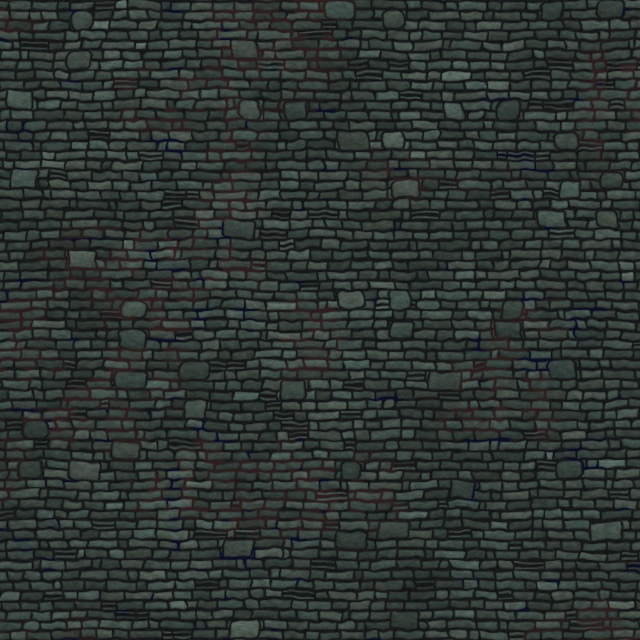
Reproduce this texture procedurally as a three.js fragment shader.

```glsl
// Dark green-grey dry stone wall: 64 uneven courses with scattered two-course blocks
varying vec2 vUv;

const float COURSES = 64.0;           // courses up the canvas; one course = one unit
const float PITCH = 2.05;             // mean stone length, in courses
const float GAP = 0.075;              // half width of a joint
const vec2 BLOCK_CELL = vec2(16.0 / 3.0, 4.0);
const float BLOCK_CHANCE = 0.34;

const vec3 STONE = vec3(0.232, 0.276, 0.254);
const vec3 JOINT = vec3(0.085, 0.09, 0.095);
const vec3 RUST = vec3(0.205, 0.115, 0.120);
const vec3 INK = vec3(0.045, 0.05, 0.15);

float hash(vec2 p) {
  vec3 q = fract(p.xyx * 0.1031);
  q += dot(q, q.yzx + 33.33);
  return fract((q.x + q.y) * q.z);
}

float noise(vec2 p) {
  vec2 i = floor(p), f = fract(p);
  f = f * f * (3.0 - 2.0 * f);
  return mix(mix(hash(i), hash(i + vec2(1.0, 0.0)), f.x),
             mix(hash(i + vec2(0.0, 1.0)), hash(i + 1.0), f.x), f.y);
}

float roundedBox(vec2 p, vec2 halfSize, float radius) {
  vec2 q = abs(p) - halfSize + radius;
  return length(max(q, 0.0)) + min(max(q.x, q.y), 0.0) - radius;
}

// Slightly tilted stone with its own corner radius
float stoneShape(vec2 p, vec2 halfSize, vec2 id, float tilt) {
  p.y += p.x * tilt * (hash(id + 5.3) - 0.5);
  p.x += p.y * 0.35 * (hash(id + 9.1) - 0.5);
  float radius = min(halfSize.x, halfSize.y) * mix(0.2, 0.75, hash(id + 2.7));
  return roundedBox(p, halfSize, radius);
}

float jointAt(float i, float course) {
  return i + 0.76 * (hash(vec2(i, course) + 17.0) - 0.5);
}

// Coursed stones; height runs from -1 at the foot to 1 at the top
float courseStone(vec2 p, out vec2 id, out float height) {
  float course = floor(p.y);
  float u = p.x / PITCH + 7.3 * hash(vec2(course, 3.0));
  float i = floor(u);
  if (u < jointAt(i, course)) i -= 1.0;
  else if (u > jointAt(i + 1.0, course)) i += 1.0;
  float left = jointAt(i, course), right = jointAt(i + 1.0, course);
  id = vec2(i, course) + 40.0;

  vec2 local = vec2((u - 0.5 * (left + right)) * PITCH, fract(p.y) - 0.5);
  vec2 halfSize = vec2(0.5 * (right - left) * PITCH, 0.5);
  // A few stones are split into two thin slabs
  if (hash(id + 71.0) > 0.94) {
    id.y += local.y > 0.0 ? 200.5 : 300.5;
    local.y = abs(local.y) - 0.25;
    halfSize.y = 0.25;
  }
  halfSize -= GAP;
  halfSize.y -= 0.07 * hash(id + 13.0);
  height = local.y / halfSize.y;
  return stoneShape(local, halfSize, id, 0.12);
}

// Large blocks, two courses high
float blockStone(vec2 p, out vec2 id, out float height) {
  vec2 cell = floor(p / BLOCK_CELL);
  id = cell + 500.0;
  float x = BLOCK_CELL.x * 0.5 + 1.9 * (hash(id + 1.0) - 0.5);
  float y = floor(hash(id + 2.0) * 3.0) + 1.0;
  vec2 local = p - cell * BLOCK_CELL - vec2(x, y);
  vec2 halfSize = vec2(mix(0.9, 1.55, hash(id + 3.0)), mix(0.8, 0.94, hash(id + 4.0)));
  height = local.y / halfSize.y;
  return hash(id) < BLOCK_CHANCE ? stoneShape(local, halfSize, id, 0.16) : 10.0;
}

vec3 stoneColor(vec2 p, vec2 id, float height, float depth) {
  float tone = mix(0.8, 1.2, hash(id + 21.0));
  tone += 0.32 * smoothstep(0.92, 1.0, hash(id + 31.0));
  tone *= 0.9 + 0.2 * noise(p * vec2(1.6, 2.6));                  // soft weathering
  tone *= 0.91 + 0.18 * noise(p * vec2(4.0, 6.0) + 60.0);         // grain
  tone *= 0.92 + 0.16 * noise(p * 0.12 + 8.0);                    // broad stains
  tone *= 1.0 + 0.13 * height;                                    // light from above
  tone *= mix(0.72, 1.0, smoothstep(0.0, 0.2, depth));            // worn edge
  vec3 tint = mix(vec3(1.03, 0.99, 0.97), vec3(0.96, 1.01, 1.02), hash(id + 41.0));
  return STONE * tint * tone;
}

vec3 jointColor(vec2 p) {
  float patches = smoothstep(0.48, 0.72, noise(p * 0.13 + 20.0));
  float rust = patches * smoothstep(0.3, 0.65, noise(p * 0.7 + 90.0));
  float ink = smoothstep(0.84, 0.92, noise(p * vec2(0.4, 0.7) + 150.0));
  vec3 color = JOINT * (0.8 + 0.4 * noise(p * 3.0));
  return mix(mix(color, RUST, 0.85 * rust), INK, ink);
}

void main() {
  vec2 p = vUv * COURSES;
  // Bend the courses and roughen the outlines
  vec2 rough = vec2(noise(p * 1.5 + 30.0), noise(p * 1.2 + 70.0)) - 0.5;
  vec2 q = p + 0.24 * rough;
  q.y += 0.35 * (noise(p * 0.22 + 11.0) - 0.5);

  vec2 id, blockId;
  float height, blockHeight;
  float d = courseStone(q, id, height);
  float block = blockStone(q, blockId, blockHeight);
  d = max(d, 2.0 * GAP - block);       // trim the courses around a block
  if (block < GAP) {
    d = block;
    id = blockId;
    height = blockHeight;
  }

  float face = 1.0 - smoothstep(-0.07, 0.06, d);
  vec3 color = mix(jointColor(p), stoneColor(p, id, clamp(height, -1.0, 1.0), -d), face);
  gl_FragColor = vec4(color, 1.0);
}
```
